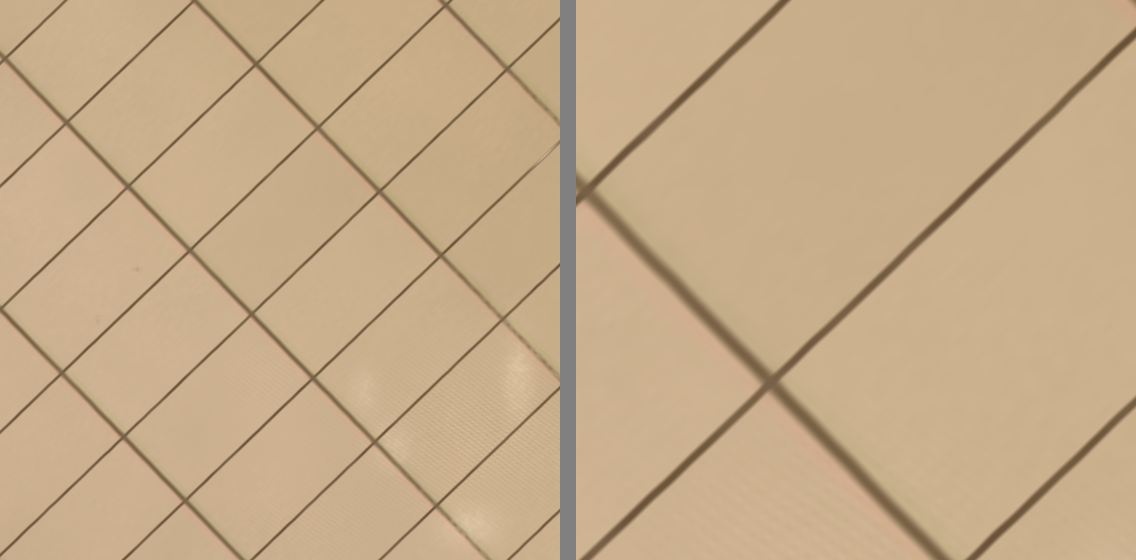
Left, the full canvas; right, a detail of the centre.
A WebGL 2 fragment shader for this texture:

```glsl
#version 300 es
precision highp float;

uniform vec2 u_resolution;
out vec4 fragColor;

float hash(vec2 p) {
    vec3 q = fract(p.xyx * vec3(0.1031, 0.1030, 0.0973));
    q += dot(q, q.yzx + 33.33);
    return fract((q.x + q.y) * q.z);
}

float noise(vec2 p) {
    vec2 i = floor(p), f = fract(p);
    f = f * f * (3.0 - 2.0 * f);
    return mix(mix(hash(i), hash(i + vec2(1, 0)), f.x),
               mix(hash(i + vec2(0, 1)), hash(i + vec2(1, 1)), f.x), f.y);
}

float fbm(vec2 p) {
    float sum = 0.0, amp = 0.5;
    for (int i = 0; i < 4; i++) {
        sum += amp * noise(p);
        p = mat2(1.6, 1.2, -1.2, 1.6) * p + 7.3;
        amp *= 0.5;
    }
    return sum;
}

// Soft elliptical spot
float spot(vec2 p, vec2 center, vec2 radius) {
    vec2 q = (p - center) / radius;
    return exp(-dot(q, q));
}

// Line of given half width with a soft shoulder
float band(float d, float halfWidth, float blur) {
    return 1.0 - smoothstep(halfWidth - blur, halfWidth + blur, abs(d));
}

void main() {
    vec2 uv = gl_FragCoord.xy / u_resolution.y;
    float px = 1.0 / u_resolution.y;

    // Slanted tile lattice: x runs along the long side, y along the short side
    vec2 longSide = vec2(0.2285, 0.2190), shortSide = vec2(0.1101, -0.1140);
    vec2 grid = inverse(mat2(longSide, shortSide)) * (uv - vec2(0.4492, 0.4388));
    vec2 tile = floor(grid), joint = floor(grid + 0.5);
    vec2 size = vec2(0.3165, 0.1585);
    vec2 along = grid * size;
    vec2 d = (grid - joint) * size;
    d += 0.0007 * (vec2(noise(along.yx * 60.0), noise(along * 60.0 + 9.0)) - 0.5);

    // Glaze with broad shading and slight differences between tiles
    vec3 color = mix(vec3(0.802, 0.695, 0.567), vec3(0.775, 0.672, 0.525),
                     smoothstep(0.5, 1.9, uv.x + uv.y));
    color += 0.014 * (hash(tile + 40.0) - 0.5);
    color += vec3(0.035, 0.03, 0.028) * (fbm(uv * 6.0) - 0.47);
    color += 0.022 * (noise(along * vec2(90.0, 200.0)) - 0.5) * fbm(uv * 9.0 + 3.0);

    // Light reflected in the lower right, broken up by a fine weave
    float gloss = spot(uv, vec2(0.86, 0.23), vec2(0.20, 0.13))
                + 0.35 * spot(uv, vec2(0.47, 0.33), vec2(0.10, 0.08))
                + 0.4 * spot(uv, vec2(0.55, 0.06), vec2(0.12, 0.06));
    float weave = sin(dot(uv, vec2(480.0, 650.0)) + 2.0 * noise(uv * 25.0))
                * (0.6 + 0.4 * sin(dot(uv, vec2(620.0, -360.0))));
    float glare = 0.8 * spot(uv, vec2(0.925, 0.33), vec2(0.025, 0.065))
                + 0.7 * spot(uv, vec2(0.84, 0.06), vec2(0.05, 0.035))
                + 0.5 * spot(uv, vec2(0.70, 0.20), vec2(0.035, 0.04))
                + 0.5 * spot(uv, vec2(0.65, 0.30), vec2(0.025, 0.035));
    float grain = noise(uv * 150.0);
    color += gloss * (0.012 + 0.032 * weave * (0.4 + grain));
    color += glare * vec3(0.08, 0.085, 0.09) * (0.6 + 0.8 * grain);

    // Small smudges on the glaze
    float smudge = spot(uv, vec2(0.245, 0.519), vec2(0.007, 0.004))
                 + 0.6 * spot(uv, vec2(0.175, 0.430), vec2(0.004, 0.008));
    color -= 0.13 * smudge * noise(uv * 220.0);

    // Green and pink fringes beside the wide joints
    float fringe = 0.6 + 0.4 * noise(vec2(along.y * 12.0, joint.x));
    color += vec3(-0.045, -0.012, -0.035) * fringe * spot(d.xx, vec2(0.008), vec2(0.011));
    color += vec3(0.025, -0.018, -0.004) * fringe * spot(d.xx, vec2(-0.008), vec2(0.009));

    // Wide joints, worn and speckled towards the reflection
    float wear = smoothstep(0.65, 1.0, uv.x - 0.25 * uv.y + 0.12);
    float speckle = noise(along * vec2(180.0, 130.0));
    float fade = 0.80 + 0.18 * noise(vec2(along.y * 7.0, joint.x * 5.0 + 2.0));
    float wide = band(d.x, 0.0038, 0.0032 + 0.5 * px) * fade;
    wide *= 1.0 - wear * (0.2 + 0.5 * speckle);
    color = mix(color, vec3(0.44, 0.35, 0.24), wide);

    // Narrow joints with uneven darkness
    float narrow = band(d.y, 0.0023, 0.0013 + 0.5 * px);
    narrow *= 0.82 + 0.18 * noise(vec2(along.x * 35.0, joint.y * 3.0));
    color = mix(color, vec3(0.40, 0.31, 0.21), narrow);

    // Pale dust where joints cross
    float crossing = spot(d, vec2(0.0), vec2(0.006));
    color = mix(color, vec3(0.52, 0.44, 0.34), 0.5 * crossing);

    // Glint on one narrow joint near the right edge
    float glint = spot(uv, vec2(0.972, 0.722), vec2(0.035)) * band(d.y + 0.0005, 0.0018, 0.0012 + 0.5 * px);
    color = mix(color, vec3(0.88, 0.77, 0.65), 0.85 * glint);

    fragColor = vec4(clamp(color, 0.0, 1.0), 1.0);
}
```
